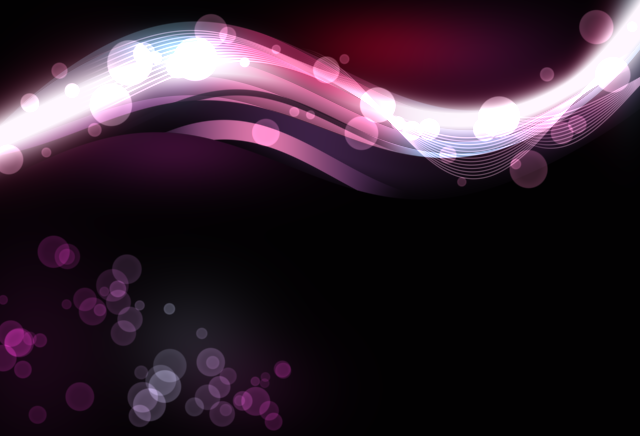
A Shadertoy shader for this background:

```glsl
const float PI = 3.14159;

// Waves: middle height, swing, crest position, crest-to-trough distance
const vec4 TOP_WAVE    = vec4(0.848, 0.105, 0.30, 0.45);
const vec4 CORE_WAVE   = vec4(0.785, 0.063, 0.33, 0.40);
const vec4 BASE_WAVE   = vec4(0.703, 0.067, 0.32, 0.38);
const vec4 VEIL_WAVE   = vec4(0.620, 0.078, 0.24, 0.42);
const vec4 PINK_WAVE   = vec4(0.635, 0.090, 0.35, 0.35);
const vec4 SHADOW_WAVE = vec4(0.720, 0.075, 0.37, 0.33);

// Left drop and right lift of the waves
const vec2 TOP_ENDS  = vec2(0.082, 0.115);
const vec2 CORE_ENDS = vec2(0.047, 0.134);
const vec2 BASE_ENDS = vec2(0.0, 0.130);
const vec2 VEIL_ENDS = vec2(0.02, 0.066);

const vec3 NIGHT     = vec3(0.008, 0.002, 0.008);
const vec3 VIOLET    = vec3(0.27, 0.15, 0.31);
const vec3 MAGENTA   = vec3(0.42, 0.10, 0.36);
const vec3 HOT_PINK  = vec3(0.90, 0.20, 0.47);
const vec3 ROSE      = vec3(0.86, 0.46, 0.66);
const vec3 TEAL      = vec3(0.34, 0.46, 0.53);
const vec3 PALE_BLUE = vec3(0.62, 0.77, 0.95);
const vec3 SLATE     = vec3(0.49, 0.50, 0.59);
const vec3 WHITE     = vec3(1.0, 0.97, 1.0);

const int RIBBON_DISCS = 38;
const int CORNER_DISCS = 52;
const float STRAND_WIDTH = 0.0008;

float hash(float n) { return fract(sin(n * 127.1) * 4375.85); }

float bell(float x, float center, float width) {
    float d = (x - center) / width;
    return exp(-d * d);
}

float glow(vec2 p, vec2 center, vec2 size) {
    vec2 d = (p - center) / size;
    return exp(-dot(d, d));
}

float wave(float s, vec4 shape, vec2 ends) {
    return shape.x + shape.y * cos(PI * (s - shape.z) / shape.w)
        - ends.x * pow(1.0 - s, 10.0) + ends.y * pow(s, 12.0);
}

float window(float s, float a, float b) {
    return smoothstep(a, a + 0.12, s) * (1.0 - smoothstep(b - 0.12, b, s));
}

float band(float y, float low, float high, float blur) {
    return smoothstep(-blur, blur, y - low) * smoothstep(-blur, blur, high - y);
}

// Thin lines fanned out between two waves
float strands(float s, float y, vec4 first, vec4 last, int count, float px) {
    float sum = 0.0;
    for (int i = 0; i < count; i++) {
        vec4 shape = mix(first, last, float(i) / float(count - 1));
        float phase = PI * (s - shape.z) / shape.w;
        float slope = shape.y * PI / shape.w * sin(phase) / 1.47;
        float d = abs(y - shape.x - shape.y * cos(phase)) / sqrt(1.0 + slope * slope);
        sum += 1.0 - smoothstep(0.0, STRAND_WIDTH + px, d);
    }
    return min(sum, 1.6);
}

float disc(vec2 p, vec2 center, float radius, float px) {
    float d = length(p - center);
    float fill = 1.0 - smoothstep(radius - px, radius + px, d);
    return fill * (0.8 + 0.2 * smoothstep(0.5, 1.0, d / radius));
}

void mainImage(out vec4 fragColor, in vec2 fragCoord) {
    vec2 p = fragCoord / iResolution.y;
    float aspect = iResolution.x / iResolution.y;
    float s = fragCoord.x / iResolution.x, y = p.y;
    float px = 1.0 / iResolution.y;
    float top = wave(s, TOP_WAVE, TOP_ENDS);
    float core = wave(s, CORE_WAVE, CORE_ENDS);
    float base = wave(s, BASE_WAVE, BASE_ENDS);
    float veil = wave(s, VEIL_WAVE, VEIL_ENDS);

    // Ambient glows
    vec3 color = NIGHT;
    color += vec3(0.30, 0.0, 0.05) * glow(p, vec2(0.87, 0.89), vec2(0.20, 0.09));
    color += MAGENTA * 0.38 * glow(p, vec2(1.10, 0.87), vec2(0.22, 0.11));
    color += MAGENTA * 0.50 * glow(p, vec2(0.40, 0.66), vec2(0.24, 0.09));
    color += MAGENTA * 0.22 * glow(p, vec2(0.08, 0.20), vec2(0.18, 0.24));
    color += SLATE * 0.22 * glow(p, vec2(0.44, 0.22), vec2(0.15, 0.13));
    color += MAGENTA * 0.22 * glow(p, vec2(0.56, 0.11), vec2(0.16, 0.11));

    // Lower veil and its pink fold
    float veilShade = 0.25 + 0.75 * bell(s, 0.49, 0.14) + 0.5 * bell(s, 0.9, 0.1);
    float veilFade = smoothstep(veil - 0.01, veil + 0.07, y) * 0.8 + 0.2;
    color = mix(color, VIOLET * veilShade * veilFade, 0.85 * band(y, veil, base, px));
    float pinkTop = wave(s, PINK_WAVE, vec2(0.0));
    float pinkFold = band(y, max(pinkTop - 0.045, veil), pinkTop, px) * window(s, 0.2, 0.64);
    color = mix(color, mix(VIOLET, ROSE, bell(s, 0.41, 0.10)), pinkFold);

    // Silky main ribbon
    float across = (y - base) / max(top - base, 0.02);
    float fold = fract(across * 4.0 + s * 2.3);
    float silk = 0.62 + 0.38 * fold * (1.0 - smoothstep(0.92, 1.0, fold));
    vec3 upper = mix(TEAL, HOT_PINK, smoothstep(0.27, 0.42, s));
    vec3 lower = mix(VIOLET * 1.5, ROSE, smoothstep(0.15, 0.42, s));
    vec3 ribbon = mix(lower, upper, smoothstep(0.3, 0.7, across));
    ribbon = mix(ribbon, PALE_BLUE, smoothstep(0.56, 0.68, s) * (1.0 - 0.6 * bell(s, 0.86, 0.06)));
    ribbon *= silk * mix(1.0, 0.55, smoothstep(0.55, 1.0, across));
    color = mix(color, ribbon, 0.94 * band(y, base, top, px));

    // Dark crease
    float crease = wave(s, SHADOW_WAVE, vec2(0.0));
    color = mix(color, VIOLET * 0.3, 0.8 * band(y, crease - 0.014, crease, px) * window(s, 0.16, 0.66));

    // Burning core
    float heat = 1.0 - 0.85 * bell(s, 0.49, 0.10) - 0.3 * bell(s, 0.24, 0.04);
    float girth = 0.030 + 0.028 * bell(s, 0.08, 0.16) + 0.05 * smoothstep(0.88, 1.0, s);
    vec3 halo = mix(HOT_PINK, PALE_BLUE, bell(s, 0.28, 0.08) + smoothstep(0.93, 1.0, s));
    color += halo * 0.35 * bell(y, core, girth * 2.0) * heat;
    color = mix(color, WHITE, min(1.0, 1.25 * bell(y, core, girth)) * heat);
    color += PALE_BLUE * 0.55 * glow(p, vec2(0.42, 0.89), vec2(0.13, 0.035));

    // Fine strands
    float lines = strands(s, y, vec4(0.74, 0.15, 0.46, 0.28), vec4(0.774, 0.09, 0.40, 0.33), 13, px) * window(s, 0.46, 1.0);
    lines += strands(s, y, vec4(0.87, 0.06, 0.30, 0.30), vec4(0.78, 0.08, 0.38, 0.35), 12, px) * window(s, 0.12, 0.58);
    lines += strands(s, y, vec4(0.79, 0.13, 0.60, 0.26), vec4(0.81, 0.08, 0.52, 0.31), 10, px) * smoothstep(0.77, 0.9, s);
    color += mix(ROSE, WHITE, 0.5) * 0.32 * lines;

    // Discs along the ribbon
    for (int i = 0; i < RIBBON_DISCS; i++) {
        float n = float(i) + 1.0;
        float at = (n - 0.5 + 0.6 * (hash(n) - 0.5)) / float(RIBBON_DISCS);
        float offset = (hash(n + 50.3) - 0.6) * 0.24;
        float radius = mix(0.010, 0.054, pow(hash(n + 91.7), 2.0));
        vec2 center = vec2(at * aspect, wave(at, CORE_WAVE, CORE_ENDS) + offset);
        vec3 tint = mix(ROSE, WHITE, bell(offset, 0.0, 0.06));
        color += tint * 0.30 * disc(p, center, radius, px);
    }

    // Discs in the lower left corner
    for (int i = 0; i < CORNER_DISCS; i++) {
        float n = float(i) + 200.0;
        float x = 0.70 * pow(hash(n), 1.25);
        float height = 0.02 + hash(n + 37.9) * mix(0.50, 0.14, smoothstep(0.05, 0.65, x));
        float radius = mix(0.010, 0.040, hash(n + 71.3));
        vec3 tint = mix(MAGENTA, SLATE, bell(x, 0.40, 0.13));
        color += tint * mix(0.25, 0.45, hash(n + 13.1)) * disc(p, vec2(x, height), radius, px);
    }

    fragColor = vec4(clamp(color, 0.0, 1.0), 1.0);
}
```
